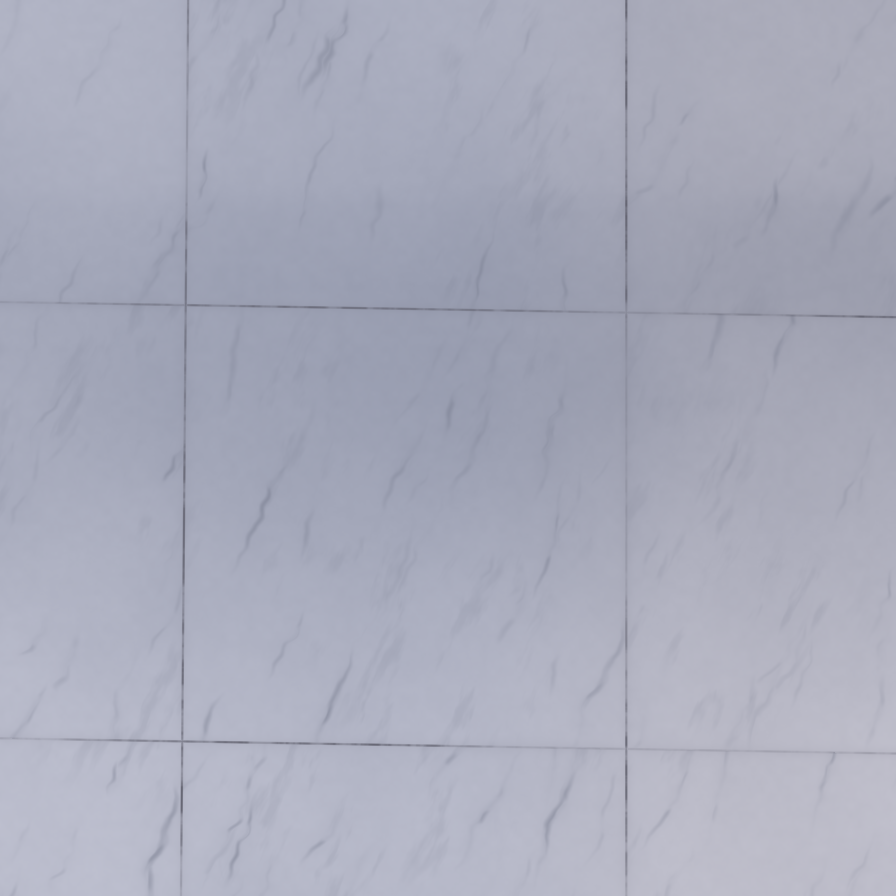
Reproduce this texture procedurally as a three.js fragment shader.

```glsl
varying vec2 vUv;

const vec3 SHADE_COLOR = vec3(0.562, 0.584, 0.662);
const vec3 LIGHT_COLOR = vec3(0.744, 0.752, 0.812);
const vec3 WARM_TINT = vec3(0.012, 0.002, -0.010);
const vec3 VEIN_COLOR = vec3(0.44, 0.46, 0.53);
const vec3 JOINT_COLOR = vec3(0.36, 0.36, 0.41);

const float LEFT_JOINT = 0.202;
const float RIGHT_JOINT = 0.699;
const float LOWER_JOINT = 0.176;
const float ROW_PITCH = 0.487;
const vec2 JOINT_SKEW = vec2(0.008, -0.017);
const float JOINT_HALF_WIDTH = 0.0003;
const float JOINT_SOFTNESS = 0.0018;

const int VEINS_PER_TILE = 26;
const float VEIN_SOFTNESS = 0.0032;
const float VEIN_LEAN = 0.38;
const float VEIN_LEAN_SPREAD = 0.36;

float hash(vec2 p) {
  return fract(sin(dot(p, vec2(12.9898, 78.233))) * 43758.5453);
}

float noise(vec2 p) {
  vec2 i = floor(p);
  vec2 f = fract(p);
  f = f * f * (3.0 - 2.0 * f);
  return mix(mix(hash(i), hash(i + vec2(1.0, 0.0)), f.x),
             mix(hash(i + vec2(0.0, 1.0)), hash(i + vec2(1.0, 1.0)), f.x), f.y);
}

float fbm(vec2 p) {
  float sum = 0.0;
  float weight = 0.5;
  for (int i = 0; i < 4; i++) {
    sum += weight * noise(p);
    p = p * 2.03 + 17.3;
    weight *= 0.5;
  }
  return sum / 0.9375;
}

// Broad light across the floor, with a soft shadow band above the upper joint
vec3 floorLight(vec2 p) {
  float light = 0.87 - 0.53 * smoothstep(0.05, 0.62, p.y) + 0.22 * smoothstep(0.62, 0.95, p.y);
  vec2 toCenter = (p - vec2(0.52, 0.57)) / vec2(0.28, 0.2);
  light -= 0.14 * exp(-dot(toCenter, toCenter));
  light += 0.13 * (1.0 - smoothstep(0.0, 0.4, p.x));
  light += 0.1 * smoothstep(0.65, 0.8, p.x) * (1.0 - smoothstep(0.5, 0.68, p.y));
  light -= 0.08 * smoothstep(0.64, 0.68, p.y) * (1.0 - smoothstep(0.76, 0.8, p.y));
  light += 0.18 * (fbm(p * 7.0) - 0.5);
  return mix(SHADE_COLOR, LIGHT_COLOR, light) + WARM_TINT * smoothstep(0.45, 0.85, p.x);
}

// One tapered, smudged vein; local is measured from its middle
float vein(vec2 local, vec2 seed) {
  float lean = VEIN_LEAN + VEIN_LEAN_SPREAD * (hash(seed + 3.1) - 0.5);
  vec2 dir = vec2(sin(lean), cos(lean));
  float along = dot(local, dir);
  float across = dot(local, vec2(dir.y, -dir.x));
  float halfLength = mix(0.02, 0.1, hash(seed + 5.7));
  float phase = 40.0 * hash(seed + 8.3);
  across += 0.016 * (noise(vec2(along * 24.0 + phase, phase)) - 0.5);
  across += 0.006 * (noise(vec2(along * 80.0, phase)) - 0.5);
  float taper = 1.0 - smoothstep(0.2, 1.0, abs(along) / halfLength);
  float width = mix(0.001, 0.006, pow(hash(seed + 9.9), 2.0)) * (0.3 + 0.7 * taper);
  float core = 1.0 - smoothstep(0.0, width + VEIN_SOFTNESS, abs(across));
  float halo = exp(-abs(across) / 0.007);
  float broken = smoothstep(0.25, 0.75, noise(vec2(along * 60.0, across * 160.0) + phase));
  float contrast = mix(0.1, 0.4, pow(hash(seed + 12.4), 3.0));
  return contrast * taper * (core * (0.15 + 0.85 * broken) + 0.25 * halo);
}

// Veins are scattered separately in each tile and stop at its edge
float tileVeins(vec2 cell, vec2 tile, vec2 size) {
  float amount = 0.0;
  for (int i = 0; i < VEINS_PER_TILE; i++) {
    vec2 seed = tile * 7.13 + vec2(float(i) * 1.37, float(i) * 2.71);
    vec2 middle = vec2(hash(seed), hash(seed + 1.9));
    amount = max(amount, vein((cell - middle) * size, seed));
  }
  return amount;
}

// Thin seam whose dirt fades out and breaks up along its length
float joint(float dist, float along, float line) {
  float wear = mix(0.15, 0.8, smoothstep(0.25, 0.8, noise(vec2(along * 7.0, line * 9.7))));
  wear *= mix(0.4, 1.0, smoothstep(0.25, 0.7, fbm(vec2(along * 70.0, line * 5.3))));
  float seam = 1.0 - smoothstep(JOINT_HALF_WIDTH, JOINT_HALF_WIDTH + JOINT_SOFTNESS, dist);
  return wear * seam + 0.08 * exp(-dist / 0.005);
}

void main() {
  vec2 p = vUv;

  // Slightly skewed tile grid
  float left = LEFT_JOINT + JOINT_SKEW.x * p.y;
  vec2 size = vec2(RIGHT_JOINT - left, ROW_PITCH);
  vec2 grid = (p - vec2(left, LOWER_JOINT + JOINT_SKEW.y * p.x)) / size;
  vec2 tile = floor(grid);
  vec2 nearest = floor(grid + 0.5);
  vec2 jointDist = abs(grid - nearest) * size;

  // Marble: tile tone, patchy leaning streaks, fine grain and veins
  vec3 color = floorLight(p) + 0.014 * (hash(tile + 4.6) - 0.5);
  vec2 leaning = vec2(p.x - 0.4 * p.y, p.y) + 0.02 * fbm(p * 12.0);
  float streak = smoothstep(0.56, 0.82, fbm(leaning * vec2(55.0, 18.0) + tile * 11.0));
  float patches = smoothstep(0.35, 0.7, noise(p * 9.0 + tile * 3.7));
  color = mix(color, VEIN_COLOR, 0.13 * streak * patches);
  color += 0.016 * (fbm(p * 100.0) - 0.5);
  color = mix(color, VEIN_COLOR, tileVeins(grid - tile, tile, size));

  // Joints
  float seam = max(joint(jointDist.x, p.y, nearest.x + 3.0),
                   joint(jointDist.y, p.x, nearest.y + 8.0));
  gl_FragColor = vec4(mix(color, JOINT_COLOR, seam), 1.0);
}
```
